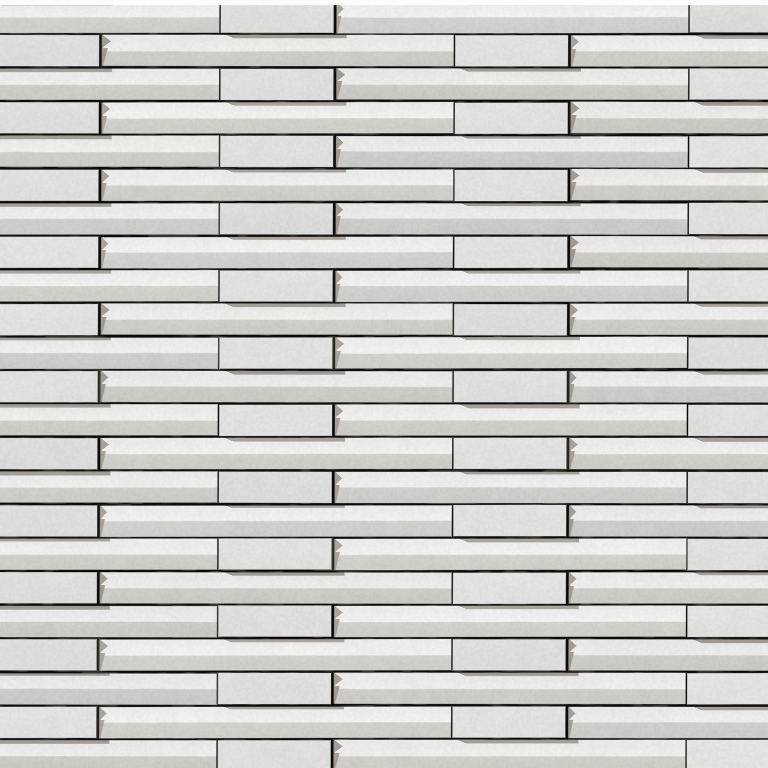
Give the GLSL for this texture, as a WebGL 1 fragment shader.

```glsl
precision highp float;
// Pale stone wall: rows of short flat blocks and long bevelled bars, with dark joints and cast shadows.
uniform vec2 u_resolution;

// Layout, in canvas units measured from the top left
const float PITCH = 0.04371;
const float PERIOD = 0.6107;
const float SHORT_LEN = 0.1495;
const float FIRST_BLOCK = 0.2865;
const float TOP_MARGIN = 0.0066;
const float HALF_JOINT = 0.0015;

const vec3 MARGIN_COLOR = vec3(0.99);
const vec3 JOINT_COLOR = vec3(0.045, 0.045, 0.04);
const vec3 MORTAR_COLOR = vec3(0.20, 0.20, 0.18);
const vec3 BLOCK_COLOR = vec3(0.872, 0.872, 0.865);
const vec3 LIT_COLOR = vec3(0.912, 0.912, 0.905);
const vec3 BEVEL_COLOR = vec3(0.80, 0.80, 0.78);
const vec3 SHADOW_COLOR = vec3(0.62, 0.595, 0.565);

float hash(vec2 p) {
  vec3 q = fract(vec3(p.xyx) * 0.1031);
  q += dot(q, q.yzx + 33.33);
  return fract((q.x + q.y) * q.z);
}

float noise(vec2 p) {
  vec2 i = floor(p);
  vec2 f = fract(p);
  f = f * f * (3.0 - 2.0 * f);
  return mix(mix(hash(i), hash(i + vec2(1.0, 0.0)), f.x),
             mix(hash(i + vec2(0.0, 1.0)), hash(i + vec2(1.0, 1.0)), f.x), f.y);
}

// Coverage of the region where distance d is positive
float cover(float d, float soft) {
  return clamp(d / soft + 0.5, 0.0, 1.0);
}

// Positive inside the rectangle from lo to hi
float insideBox(vec2 p, vec2 lo, vec2 hi) {
  vec2 d = min(p - lo, hi - p);
  return min(d.x, d.y);
}

// Horizontal position from the first block of a row; alternate rows shift by half a period
float rowOffset(float x, float row) {
  return x - FIRST_BLOCK - 0.5 * PERIOD * mod(row, 2.0);
}

// Shadow below a block, slanted at its left end and running past its right end
float blockShadow(vec2 p, float depth, float soft) {
  float left = p.x - 0.005 - 2.4 * p.y;
  float right = SHORT_LEN + 0.0155 - p.x;
  return cover(min(min(left, right), depth - p.y), soft);
}

// Jagged shadow on the left end of a bar: a pointed tooth above a tapering wedge
float endShadow(float x, float v, float reach, float soft) {
  float tooth = max(0.0, 1.0 - abs(v - 0.23) / 0.17);
  float wedge = step(0.43, v) * max(0.0, 1.0 - (v - 0.43) / 0.5);
  float width = 0.0042 + reach * max(tooth, 0.6 * wedge);
  return cover(width - x, soft);
}

// Lit upper face, ridge and shaded lower bevel of a long bar
vec3 barColor(float v, float ridge, float soft) {
  vec3 lit = LIT_COLOR + 0.016 * smoothstep(0.1, ridge, v);
  vec3 bevel = BEVEL_COLOR + 0.03 * (ridge + 0.25 - v);
  return mix(lit, bevel, cover(v - ridge, soft));
}

void main() {
  vec2 p = gl_FragCoord.xy / u_resolution;
  p.y = 1.0 - p.y;
  float soft = 1.2 / min(u_resolution.x, u_resolution.y);
  float margin = cover(TOP_MARGIN - p.y, soft);

  // Rows and tiles; columns lean slightly towards the bottom
  float x = p.x + 0.004 * p.y;
  float row = floor((p.y - 0.0006) / PITCH);
  float y = p.y - 0.0006 - row * PITCH;
  float u = rowOffset(x, row);
  float cell = floor(u / PERIOD);
  float along = u - cell * PERIOD;
  float isBar = step(SHORT_LEN, along);
  vec2 id = vec2(2.0 * cell + isBar + 20.0, row + 7.0);
  float shade = hash(id) - 0.5;
  float wobble = hash(id + 31.7) - 0.5;

  // Tile outline, each one laid a little high, low or tilted
  float mid = mix(0.5 * SHORT_LEN, 0.5 * (SHORT_LEN + PERIOD), isBar);
  float tileY = y + 0.0011 * wobble + 0.004 * shade * (along - mid);
  float left = mix(0.0010, SHORT_LEN + 0.0022, isBar);
  float right = mix(SHORT_LEN - 0.0014, PERIOD - 0.0008, isBar);
  float tile = cover(insideBox(vec2(along, tileY), vec2(left, HALF_JOINT),
                               vec2(right, PITCH - HALF_JOINT)), soft);

  // Faces
  float v = tileY / PITCH;
  float ridge = 0.51 + 0.04 * wobble + 0.01 * (noise(vec2(x * 40.0, row)) - 0.5);
  vec3 block = BLOCK_COLOR + 0.012 * (0.5 - v);
  vec3 face = mix(block, barColor(v, ridge, soft / PITCH), isBar);
  face += 0.028 * shade + vec3(0.006, 0.0, -0.006) * wobble;
  face += 0.014 * (noise(p * 45.0) - 0.5) + 0.028 * (noise(p * 380.0) - 0.5);

  // Shadows cast by the block above and by the block to the left
  float aboveX = mod(rowOffset(x, row - 1.0), PERIOD);
  float depth = 0.0058 + 0.0016 * (hash(id + 5.3) - 0.5);
  float shadow = blockShadow(vec2(aboveX, y), depth, soft);
  float reach = 0.0085 + 0.003 * wobble;
  shadow = max(shadow, endShadow(along - SHORT_LEN, v, reach, soft)) * isBar;
  face = mix(face, SHADOW_COLOR + 0.06 * shade, 0.92 * shadow);

  // Joints with patches of visible mortar
  float patches = smoothstep(0.5, 0.9, noise(vec2(x * 60.0, row * 3.7)));
  vec3 color = mix(mix(JOINT_COLOR, MORTAR_COLOR, patches), face, tile);
  gl_FragColor = vec4(mix(color, MARGIN_COLOR, margin), 1.0);
}
```
